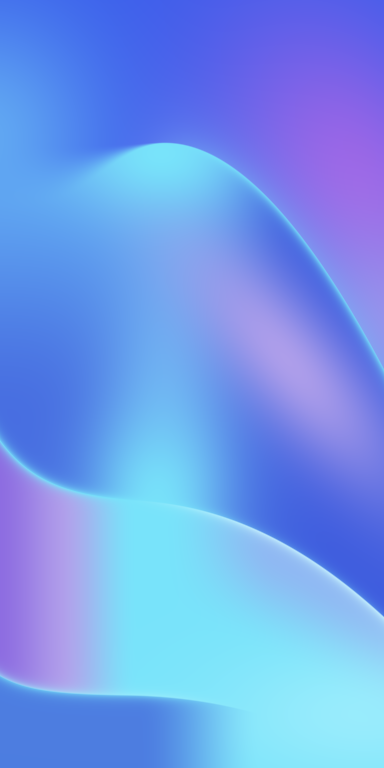
Reproduce this background procedurally as a WebGL 1 fragment shader.

```glsl
precision highp float;
// Flowing translucent sheets: three curved ridges split the canvas into layers.
// Each layer is a base gradient tinted by soft elliptical glows; the ridges
// carry thin luminous rims measured by their approximate distance.

uniform vec2 u_resolution;

// Palette
const vec3 ROYAL = vec3(0.22, 0.36, 0.92);
const vec3 INDIGO = vec3(0.24, 0.36, 0.87);
const vec3 DEEP = vec3(0.28, 0.43, 0.88);
const vec3 FLOOR_BLUE = vec3(0.30, 0.49, 0.88);
const vec3 SKY_BLUE = vec3(0.38, 0.66, 0.95);
const vec3 HAZE = vec3(0.45, 0.58, 0.95);
const vec3 COLUMN = vec3(0.44, 0.70, 0.95);
const vec3 PERIWINKLE = vec3(0.56, 0.72, 0.95);
const vec3 VIOLET = vec3(0.62, 0.39, 0.90);
const vec3 PURPLE = vec3(0.55, 0.42, 0.88);
const vec3 LILAC = vec3(0.70, 0.63, 0.92);
const vec3 CYAN = vec3(0.47, 0.89, 0.98);
const vec3 ICE = vec3(0.62, 0.93, 0.99);
const vec3 FROST = vec3(0.80, 0.97, 1.00);

// Ridge placement and rim widths, in canvas widths
const vec2 CREST = vec2(0.43, 0.814);
const float MID_LEVEL = 0.344;
const float LOW_LEVEL = 0.094;
const float RIM_WIDTH = 0.011;
const float HALO_WIDTH = 0.035;
const float LEFT_SOFTNESS = 0.085;

// Heights of the upper, middle and lower ridges at x
vec3 ridges(float x) {
  float d = x - CREST.x;
  float r = max(d, 0.0);
  float top = CREST.y - 1.1 * r * r / (1.0 + 0.37 * r)
            - 0.04 * smoothstep(0.0, 0.32, -d);
  float m = max(x - 0.36, 0.0);
  float mid = MID_LEVEL + 0.082 * exp(-x / 0.12) - 0.36 * m * m;
  float l = max(x - 0.33, 0.0);
  float low = LOW_LEVEL + 0.026 * exp(-x / 0.09) - 0.2 * l * l;
  return vec3(top, mid, low);
}

// Gaussian ellipse whose axis leans sideways with height
float glow(vec2 p, vec2 center, vec2 radius, float lean) {
  vec2 q = p - center;
  q.x += lean * q.y;
  q /= radius;
  return exp(-dot(q, q));
}

vec3 skyLayer(vec2 p, float d) {
  vec3 c = mix(ROYAL, SKY_BLUE, glow(p, vec2(-0.05, 0.82), vec2(0.32, 0.17), 0.0));
  c = mix(c, VIOLET, glow(p, vec2(0.92, 0.76), vec2(0.33, 0.22), 0.5));
  c = mix(c, LILAC, 0.75 * glow(p, vec2(1.0, 0.56), vec2(0.25, 0.14), 0.0));
  float haze = exp(-max(d, 0.0) / 0.09) * smoothstep(0.25, 0.5, p.x);
  return mix(c, HAZE, 0.5 * haze);
}

vec3 bodyLayer(vec2 p) {
  vec3 c = mix(DEEP, INDIGO, smoothstep(0.5, 0.9, p.x));
  float lit = smoothstep(0.45, 0.8, p.y) * (1.0 - smoothstep(0.45, 0.75, p.x));
  c = mix(c, SKY_BLUE, lit);
  c = mix(c, COLUMN, 0.9 * glow(p, vec2(0.43, 0.50), vec2(0.17, 0.25), 0.0));
  c = mix(c, LILAC, 0.95 * glow(p, vec2(0.75, 0.53), vec2(0.175, 0.17), 1.4));
  c = mix(c, CYAN, glow(p, vec2(0.42, 0.80), vec2(0.23, 0.075), 0.0));
  return mix(c, CYAN, 0.95 * glow(p, vec2(0.41, 0.35), vec2(0.16, 0.11), 0.0));
}

vec3 sheetLayer(vec2 p, float depth) {
  vec3 c = mix(PURPLE, LILAC, smoothstep(-0.02, 0.2, p.x));
  c = mix(c, CYAN, smoothstep(0.15, 0.36, p.x));
  float veil = smoothstep(0.42, 0.72, p.x) * (1.0 - smoothstep(0.02, 0.16, depth));
  c = mix(c, PERIWINKLE, veil);
  return mix(c, ICE, 0.85 * glow(p, vec2(0.95, 0.07), vec2(0.38, 0.09), 0.0));
}

void main() {
  vec2 p = gl_FragCoord.xy / u_resolution;
  float aspect = u_resolution.y / u_resolution.x;
  float px = 1.0 / u_resolution.x;

  // Signed distances to the ridges, positive above
  const float STEP = 0.004;
  vec3 h = ridges(p.x);
  vec3 slope = aspect * (ridges(p.x + STEP) - ridges(p.x - STEP)) / (2.0 * STEP);
  vec3 d = aspect * (p.y - h) / sqrt(1.0 + slope * slope);
  vec3 inner = exp(min(d, 0.0) / RIM_WIDTH);
  vec3 outer = exp(-max(d, 0.0) / RIM_WIDTH);

  // Upper ridge: melts into the sky on the left, crisp on the right
  float crisp = smoothstep(0.36, 0.58, p.x);
  vec3 sky = skyLayer(p, d.x);
  sky = mix(sky, CYAN, 0.2 * crisp * exp(-max(d.x, 0.0) / HALO_WIDTH));
  vec3 body = mix(bodyLayer(p), CYAN, 0.95 * crisp * inner.x);
  float soft = px + LEFT_SOFTNESS * (1.0 - smoothstep(0.05, 0.42, p.x));
  vec3 color = mix(body, sky, smoothstep(-soft, soft, d.x));

  // Middle ridge: cyan glow on the left turning into a thin pale line
  float right = smoothstep(0.3, 0.7, p.x);
  color = mix(color, CYAN, mix(0.85, 0.3, right) * outer.y);
  vec3 sheet = sheetLayer(p, h.y - p.y);
  vec3 lowSheet = sheet;
  sheet = mix(sheet, mix(CYAN, FROST, right), 0.9 * inner.y);

  // Lower ridge: fades out where the floor joins the sheet
  float fade = 1.0 - smoothstep(0.4, 0.68, p.x);
  sheet = mix(sheet, ICE, 0.75 * fade * outer.z);
  vec3 ground = mix(FLOOR_BLUE, lowSheet, smoothstep(0.36, 0.68, p.x));
  ground = mix(ground, CYAN, 0.7 * fade * inner.z);
  sheet = mix(ground, sheet, smoothstep(-px, px, d.z));

  color = mix(sheet, color, smoothstep(-px, px, d.y));
  gl_FragColor = vec4(color, 1.0);
}
```
